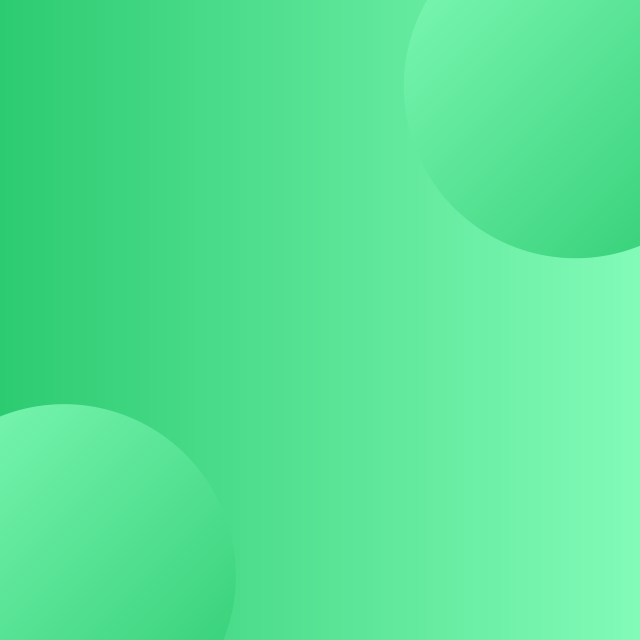
Reproduce this background procedurally as a three.js fragment shader.

```glsl
// Draws a green backdrop that brightens from left to right, with two large
// discs cut off by opposite corners. Each disc carries a diagonal gradient,
// light at its upper left, and is masked by a circle distance function.

varying vec2 vUv;

const vec3 DEEP_GREEN = vec3(0.174, 0.796, 0.443);
const vec3 PALE_MINT = vec3(0.510, 0.984, 0.722);

const vec2 UPPER_DISC_CENTER = vec2(0.8995, 0.8650);
const vec2 LOWER_DISC_CENTER = vec2(0.1000, 0.1000);
const float DISC_RADIUS = 0.2685;
const float EDGE_SOFTNESS = 0.001;

// Blends from the deep to the pale green.
vec3 greenRamp(float lightness) {
  return mix(DEEP_GREEN, PALE_MINT, clamp(lightness, 0.0, 1.0));
}

// Lays a diagonally shaded disc over the base colour.
vec3 addDisc(vec3 base, vec2 point, vec2 center) {
  vec2 offset = point - center;
  float edgeDistance = length(offset) - DISC_RADIUS;
  float coverage = 1.0 - smoothstep(-EDGE_SOFTNESS, EDGE_SOFTNESS, edgeDistance);

  // The ramp spans the square around the disc, corner to corner.
  float lightness = 0.5 + (offset.y - offset.x) / (4.0 * DISC_RADIUS);
  return mix(base, greenRamp(lightness), coverage);
}

void main() {
  vec3 color = greenRamp(vUv.x);
  color = addDisc(color, vUv, UPPER_DISC_CENTER);
  color = addDisc(color, vUv, LOWER_DISC_CENTER);
  gl_FragColor = vec4(color, 1.0);
}
```
